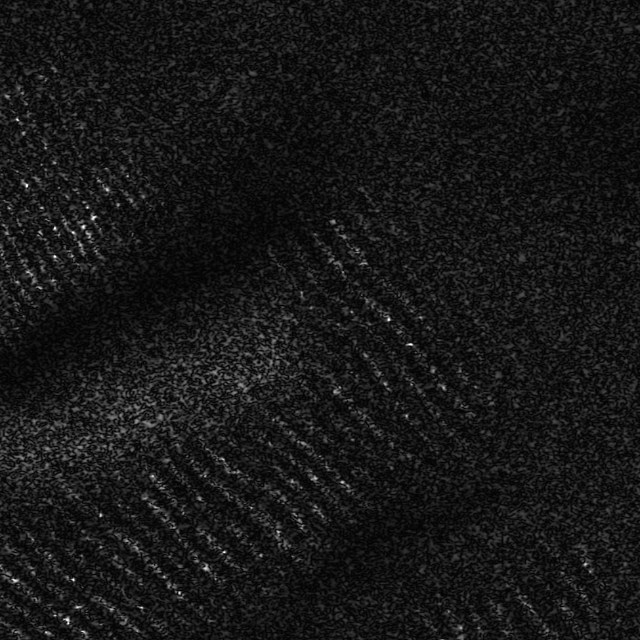
A three.js fragment shader for this texture:

```glsl
varying vec2 vUv;

const float TAU = 6.28319;
const vec2 GRAIN_CELLS = vec2(335.0, 440.0);
const vec3 TINT = vec3(1.0);
const float BLACK_LEVEL = 0.010;
const float PLAIN_LEVEL = 0.078;
const float GLOW_LEVEL = 0.10;

float hash(vec2 p) {
  return fract(sin(dot(p, vec2(127.1, 311.7))) * 43758.5453);
}

float noise(vec2 p) {
  vec2 cell = floor(p);
  vec2 f = fract(p);
  f = f * f * (3.0 - 2.0 * f);
  float low = mix(hash(cell), hash(cell + vec2(1.0, 0.0)), f.x);
  float high = mix(hash(cell + vec2(0.0, 1.0)), hash(cell + vec2(1.0)), f.x);
  return mix(low, high, f.y);
}

float fbm(vec2 p) {
  float sum = 0.0;
  float weight = 0.5;
  for (int i = 0; i < 4; i++) {
    sum += weight * noise(p);
    p = p * 2.03 + 17.3;
    weight *= 0.5;
  }
  return sum / 0.9375;
}

vec2 rotate(vec2 p, float angle) {
  float c = cos(angle);
  float s = sin(angle);
  return vec2(c * p.x + s * p.y, c * p.y - s * p.x);
}

// Tilted box mask, 1 inside and fading to 0 around its edge
float softBox(vec2 p, vec2 center, vec2 halfSize, float angle, float blur) {
  vec2 d = abs(rotate(p - center, angle)) - halfSize;
  float dist = length(max(d, 0.0)) + min(max(d.x, d.y), 0.0);
  return 1.0 - smoothstep(-blur, blur, dist);
}

// Amplitude of randomly phased waves, with unit mean square
float speckle(vec2 p) {
  vec2 cell = floor(p);
  vec2 wave = vec2(0.0);
  float power = 0.0;
  for (int j = -2; j <= 2; j++) {
    for (int i = -2; i <= 2; i++) {
      vec2 site = cell + vec2(float(i), float(j));
      vec2 offset = p - site - 0.5;
      float weight = exp(-dot(offset, offset));
      // Two hashes together hide the lattice of a single one
      float phase = TAU * (hash(site) + hash(site.yx * 1.37 + 19.7));
      wave += weight * vec2(cos(phase), sin(phase));
      power += weight * weight;
    }
  }
  return length(wave) * inversesqrt(power);
}

// Dotted parallel crests with a few bright glints
float crests(vec2 p, float angle, float spacing, float seed) {
  vec2 q = rotate(p, angle);
  float across = q.y / spacing + 0.9 * (noise(p * 9.0 + seed) - 0.5);
  float line = floor(across);
  float t = fract(across) - 0.5;
  float ridge = exp(-24.0 * t * t);
  float broken = noise(vec2(q.x * 30.0 + seed, line * 5.7));
  float strength = 0.4 + 0.6 * hash(vec2(line, seed));
  float dots = noise(p * vec2(115.0, 130.0) + seed);
  float glint = pow(noise(p * vec2(140.0, 160.0) + seed * 3.0), 6.0);
  return ridge * strength * (0.15 + 1.5 * broken * dots + 2.6 * glint);
}

float addCrests(float level, float mask, float trough, float gain, float crest) {
  return mix(level, trough + gain * crest, mask);
}

void main() {
  vec2 p = vUv;
  vec2 warp = vec2(fbm(p * 7.0), fbm(p * 7.0 + 31.0)) - 0.5;
  vec2 q = p + 0.07 * warp;

  // Plain ground and diffuse slope
  float level = PLAIN_LEVEL * (0.70 + 0.60 * fbm(p * 5.0 + 4.0));
  float glow = softBox(q, vec2(0.17, 0.345), vec2(0.31, 0.055), 0.37, 0.07);
  level += GLOW_LEVEL * glow * (0.5 + fbm(p * 14.0));

  // Ribbed slopes
  float upperLeft = softBox(q, vec2(0.025, 0.69), vec2(0.20, 0.17), 0.59, 0.035);
  float middle = softBox(q, vec2(0.59, 0.495), vec2(0.21, 0.095), -0.91, 0.06);
  float lowerLeft = softBox(q, vec2(0.27, 0.17), vec2(0.37, 0.12), 0.47, 0.06);
  float lowerRight = softBox(q, vec2(0.80, 0.02), vec2(0.15, 0.06), 0.30, 0.05);
  float heat = softBox(q, vec2(0.08, 0.61), vec2(0.14, 0.04), 0.59, 0.10);
  level = addCrests(level, upperLeft, 0.075, 0.15 + 0.20 * heat, crests(p, -1.05, 0.021, 3.0));
  level = addCrests(level, middle * 0.9, 0.058, 0.17, crests(p, -0.88, 0.035, 11.0));
  level = addCrests(level, lowerLeft * 0.9, 0.060, 0.24, crests(p, -0.74, 0.033, 23.0));
  level = addCrests(level, lowerRight, 0.060, 0.26, crests(p, -1.04, 0.038, 37.0));

  // Shadowed hollows
  float valley = softBox(q, vec2(0.22, 0.54), vec2(0.27, 0.03), 0.44, 0.06);
  float hollow = softBox(q, vec2(0.38, 0.71), vec2(0.15, 0.04), 0.61, 0.12);
  float basin = softBox(q, vec2(0.63, 0.16), vec2(0.17, 0.02), 0.56, 0.07);
  float edge = softBox(q, vec2(0.94, 0.75), vec2(0.10, 0.03), 0.10, 0.16);
  level *= 1.0 - 0.62 * valley * (1.0 - 0.7 * upperLeft);
  level *= (1.0 - 0.55 * hollow) * (1.0 - 0.55 * basin) * (1.0 - 0.30 * edge);

  float grain = pow(speckle(p * GRAIN_CELLS), 1.5);
  gl_FragColor = vec4(TINT * (BLACK_LEVEL + level * grain), 1.0);
}
```
